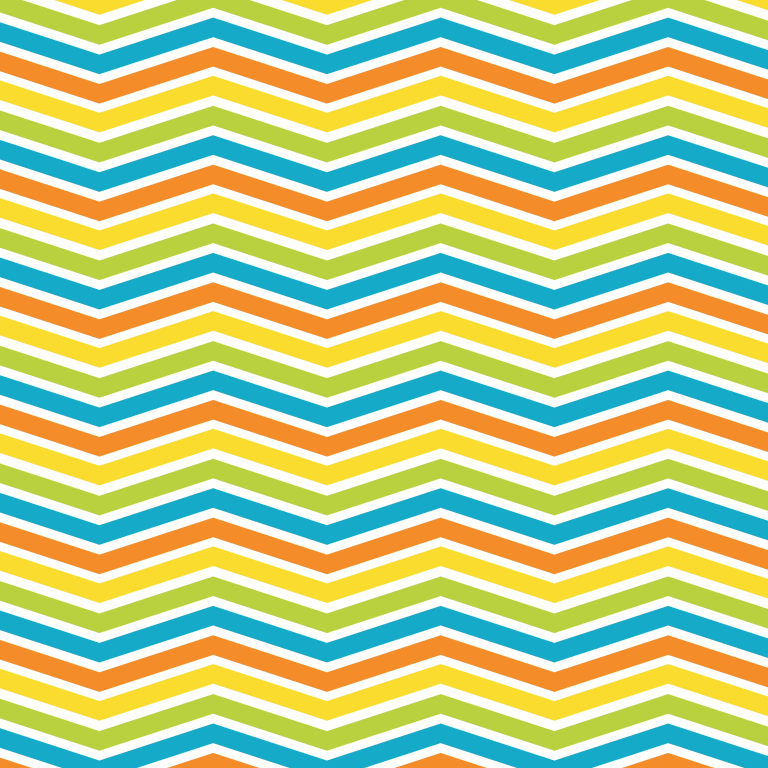
Give the GLSL for this pattern, as a Shadertoy shader.

```glsl
// Flat zigzag stripes in four cycling colours on a white ground.
// A triangle wave shears the vertical axis; equal bands are then cut
// from it, coloured by index and smoothed over one pixel.

const float WAVE_PERIOD = 0.2962;    // width of one zigzag
const float WAVE_DEPTH  = 0.0482;    // drop from peak to valley
const float PEAK_X      = 0.2775;    // position of one peak
const float PITCH       = 0.0383;    // stripe plus gap, measured vertically
const float THICKNESS   = 0.0255;    // stripe alone, measured vertically
const float FIRST_TOP   = 0.0229;    // top of the first blue stripe at a peak
const float YELLOW_LIFT = 0.0008;    // yellow sits slightly high in its slot

const vec3 WHITE  = vec3(0.995, 0.995, 0.99);
const vec3 BLUE   = vec3(0.082, 0.672, 0.784);
const vec3 ORANGE = vec3(0.955, 0.553, 0.162);
const vec3 YELLOW = vec3(0.980, 0.863, 0.184);
const vec3 GREEN  = vec3(0.726, 0.820, 0.245);

// 0 at each peak, 1 at each valley
float triangleWave(float x, float period) {
    return 1.0 - abs(2.0 * fract(x / period) - 1.0);
}

// Colour order from top to bottom
vec3 stripeColor(float slot) {
    if (slot < 0.5) return BLUE;
    if (slot < 1.5) return ORANGE;
    if (slot < 2.5) return YELLOW;
    return GREEN;
}

// Coverage of a shape from its signed distance
float coverage(float dist, float pixel) {
    return clamp(0.5 - dist / pixel, 0.0, 1.0);
}

void mainImage(out vec4 fragColor, in vec2 fragCoord) {
    float pixel = 1.0 / iResolution.y;
    vec2 p = fragCoord * pixel;

    // Depth below the centre line of the first stripe, along the zigzag
    float zigzag = WAVE_DEPTH * triangleWave(p.x - PEAK_X, WAVE_PERIOD);
    float depth = 1.0 - p.y - zigzag - FIRST_TOP - 0.5 * THICKNESS;

    // Stripe index and offset from the stripe's centre
    float index = floor(depth / PITCH + 0.5);
    float slot = mod(index, 4.0);
    float offset = depth - index * PITCH;
    if (slot == 2.0) offset += YELLOW_LIFT;

    // Turn the vertical distance into one across the slanted edge
    float slope = 2.0 * WAVE_DEPTH / WAVE_PERIOD;
    float dist = (abs(offset) - 0.5 * THICKNESS) * inversesqrt(1.0 + slope * slope);

    fragColor = vec4(mix(WHITE, stripeColor(slot), coverage(dist, pixel)), 1.0);
}
```
